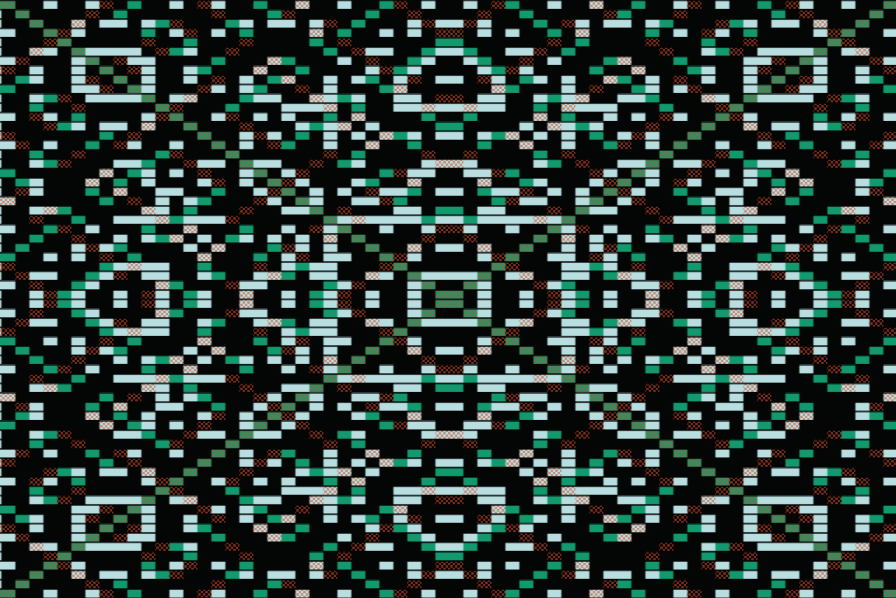
Give the GLSL for this pattern, as a WebGL 2 fragment shader.

```glsl
#version 300 es
precision highp float;
// Kaleidoscope of coloured bars on a 64 x 64 grid, built from bitwise arithmetic on mirrored cells.

#define GRID 64
#define WHITE_MOD 3
#define GREEN_MOD 9
#define RED_MOD 7
#define SMEAR 0.2
#define BAR_CENTRE 0.46
#define GAP_LEVEL 0.25
#define DITHER vec2(6.0, 4.0)

uniform vec2 u_resolution;
out vec4 fragColor;

const float PI = 3.14159265;
const vec3 BLACK = vec3(0.016, 0.018, 0.018);
const vec3 PALE  = vec3(0.72, 0.87, 0.88);
const vec3 GREEN = vec3(0.07, 0.60, 0.43);
const vec3 RED   = vec3(0.85, 0.30, 0.15);

// Distance in cells from the centre lines, the same on both sides
ivec2 mirrored(ivec2 cell) {
    int middle = GRID / 2;
    return max(cell - middle, middle - 1 - cell);
}

// Fine checkerboard with softened edges
float checker(vec2 grid) {
    vec2 wave = sin(PI * grid * DITHER);
    return smoothstep(-0.4, 0.4, wave.x * wave.y);
}

// Pale base, green over it, then dithered red over both
vec3 cellColor(ivec2 cell, float dots) {
    ivec2 m = mirrored(cell);
    int difference = m.x ^ m.y;
    vec3 color = BLACK;
    if ((m.x * m.y + (m.x | m.y)) % WHITE_MOD == 2) color = PALE;
    if (difference % GREEN_MOD == 0) color = GREEN;
    if (difference % RED_MOD == 0) color = mix(color, RED, 0.55 * dots);
    return color;
}

void main() {
    vec2 grid = gl_FragCoord.xy / u_resolution * float(GRID);
    ivec2 cell = ivec2(floor(grid));
    vec2 local = fract(grid);
    float dots = checker(grid);

    // Each cell bleeds a little into its right neighbour
    vec3 previous = cellColor(cell - ivec2(1, 0), dots);
    vec3 current = cellColor(cell, dots);
    vec3 color = mix(previous, current, smoothstep(0.0, SMEAR, local.x));

    // Dark gaps between the rows
    float fromCentre = abs(fract(local.y - BAR_CENTRE + 0.5) - 0.5) * 2.0;
    float gap = smoothstep(0.66, 0.94, fromCentre);
    color = mix(color, max(color * GAP_LEVEL, BLACK), gap);

    fragColor = vec4(color, 1.0);
}
```
